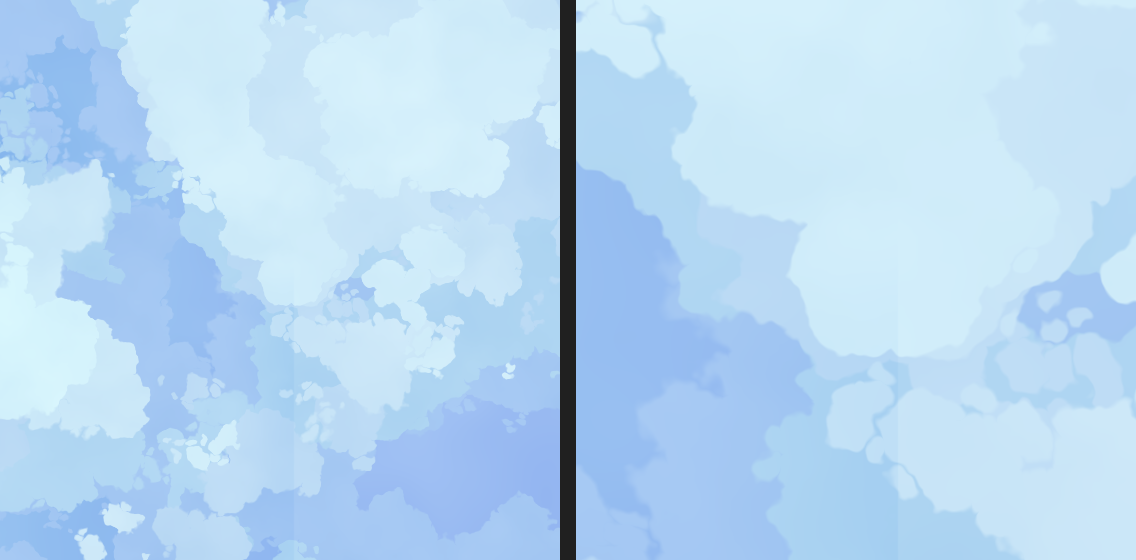
Left, the full canvas; right, a detail of the centre.
Give the GLSL for this texture, as a WebGL 2 fragment shader.

```glsl
#version 300 es
precision highp float;

uniform vec2 u_resolution;
out vec4 fragColor;

vec2 hash2(vec2 p) {
    vec3 q = fract(p.xyx * vec3(0.1031, 0.1030, 0.0973));
    q += dot(q, q.yzx + 33.33);
    return fract((q.xx + q.yz) * q.zy);
}

float valueNoise(vec2 p) {
    vec2 cell = floor(p), f = fract(p);
    f = f * f * (3.0 - 2.0 * f);
    float low = mix(hash2(cell).x, hash2(cell + vec2(1, 0)).x, f.x);
    float high = mix(hash2(cell + vec2(0, 1)).x, hash2(cell + vec2(1, 1)).x, f.x);
    return mix(low, high, f.y);
}

// Three octaves, centred on zero
float fbm(vec2 p) {
    float sum = 0.0, weight = 0.54;
    for (int i = 0; i < 3; i++) {
        sum += weight * (valueNoise(p) - 0.5);
        p = mat2(1.6, 1.2, -1.2, 1.6) * p + 17.3;
        weight *= 0.57;
    }
    return sum;
}

float blob(vec2 p, vec2 centre, float radius) {
    vec2 d = (p - centre) / radius;
    return exp(-dot(d, d));
}

// Broad masses of cloud (positive) and open sky (negative)
float broadMass(vec2 p) {
    float mass = 0.62 * blob(p, vec2(0.71, 0.76), 0.34);
    mass += 0.36 * blob(p, vec2(0.36, 0.88), 0.14);
    mass += 0.40 * blob(p, vec2(0.11, 0.60), 0.13);
    mass += 0.42 * blob(p, vec2(0.00, 0.35), 0.14);
    mass += 0.28 * blob(p, vec2(0.62, 0.28), 0.14);
    mass -= 0.46 * blob(p, vec2(0.11, 0.84), 0.19);
    mass -= 0.42 * blob(p, vec2(0.87, 0.17), 0.24);
    return mass - 0.36 * blob(p, vec2(0.39, 0.46), 0.13);
}

float density(vec2 p, float seed) {
    return broadMass(p) + 1.55 * fbm(p * 6.0 + seed);
}

// Signed distance to a union of round puffs, grown where the cloud is dense
float puffs(vec2 p, float cells, float level, float seed) {
    vec2 q = p * cells, home = floor(q);
    float edge = -1.0;
    for (int y = -1; y <= 1; y++) {
        for (int x = -1; x <= 1; x++) {
            vec2 cell = home + vec2(x, y);
            vec2 centre = cell + 0.25 + 0.5 * hash2(cell + seed);
            float excess = density(centre / cells, seed) - level;
            float radius = mix(0.32, 1.05, smoothstep(0.0, 0.24, excess));
            if (excess > 0.0) edge = max(edge, radius - distance(q, centre));
        }
    }
    return edge / cells;
}

// Paints one cloud layer over the colour below
vec3 cloudLayer(vec3 below, vec2 p, vec3 tint, float level, float seed) {
    float edge = max(puffs(p, 21.0, level, seed), puffs(p, 46.0, level, seed));
    float softness = mix(0.0015, 0.006, pow(valueNoise(p * 8.0 + seed), 4.0));
    vec3 tone = tint + fbm(p * 7.0 + seed + 40.0) * vec3(0.07, 0.05, 0.02);
    return mix(below, tone, smoothstep(-softness, softness, edge));
}

void main() {
    vec2 uv = gl_FragCoord.xy / u_resolution;

    // Ragged, hand-brushed outlines
    vec2 p = uv + 0.035 * vec2(fbm(uv * 15.0), fbm(uv * 15.0 + 51.0));
    p += 0.018 * vec2(fbm(uv * 55.0 + 9.0), fbm(uv * 55.0 + 73.0));

    // Open sky: azure on the left, periwinkle on the right
    vec3 sky = mix(vec3(0.58, 0.75, 0.94), vec3(0.61, 0.74, 0.95), smoothstep(0.1, 0.7, uv.x));
    sky += fbm(uv * 4.0 + 5.0) * vec3(0.09, 0.08, 0.02);
    sky -= 0.05 * blob(uv, vec2(0.0, 0.70), 0.2) * vec3(1.0, 0.6, 0.2);

    // Stacked clouds from shaded to sunlit
    vec3 colour = cloudLayer(sky, p, vec3(0.64, 0.78, 0.95), -0.20, 11.0);
    colour = cloudLayer(colour, p, vec3(0.69, 0.84, 0.95), 0.06, 23.0);
    colour = cloudLayer(colour, p, vec3(0.74, 0.86, 0.96), 0.23, 37.0);
    colour = cloudLayer(colour, p, vec3(0.79, 0.90, 0.97), 0.29, 58.0);
    colour = cloudLayer(colour, p, vec3(0.82, 0.93, 0.98), 0.37, 71.0);

    // Cool sunlit glow on the left and a faint vertical tonal step
    float glow = blob(uv, vec2(0.0, 0.42), 0.3) * smoothstep(0.72, 0.82, colour.r);
    colour += glow * vec3(0.02, 0.03, 0.01);
    float aa = 1.0 / u_resolution.x;
    float leftSide = 1.0 - smoothstep(-aa, aa, uv.x - 0.525);
    float fade = smoothstep(0.40, 0.525, uv.x) * smoothstep(0.55, 0.42, uv.y);
    colour -= leftSide * fade * vec3(0.035, 0.022, 0.004);

    fragColor = vec4(clamp(colour, 0.0, 1.0), 1.0);
}
```
